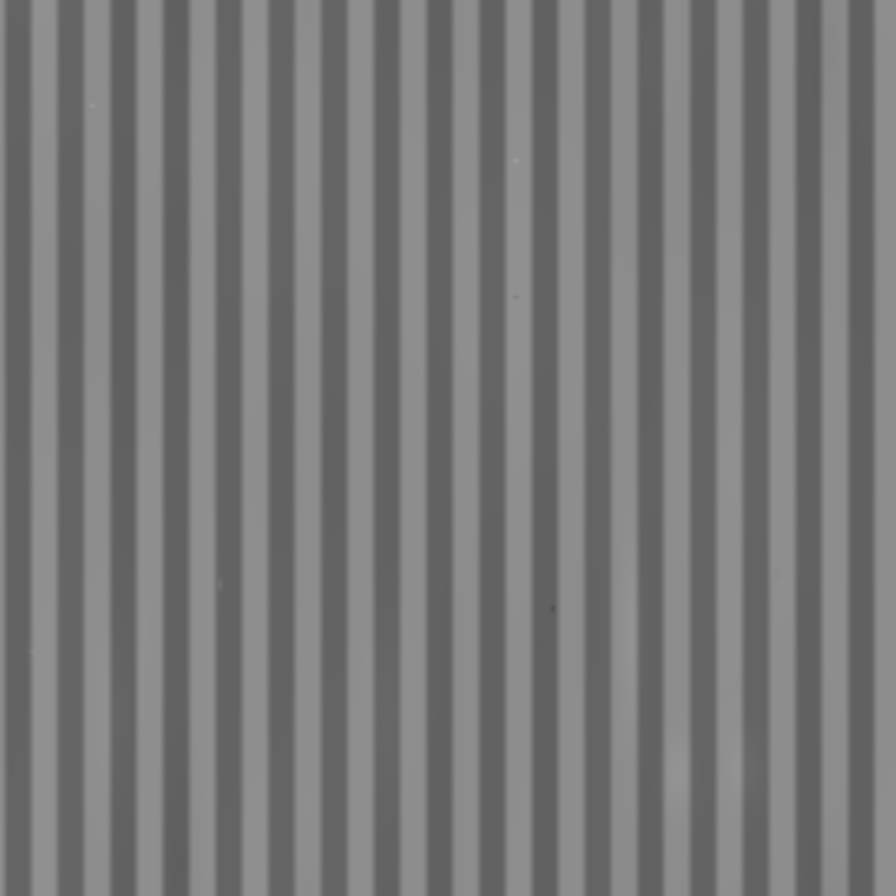
A Shadertoy shader for this pattern:

```glsl
// Soft vertical grey stripes with faint smears, uneven tones and a few tiny specks; tiles both ways.
#define STRIPES 17.0
#define DARK_CENTRE 0.343
#define EDGE_SOFTNESS 0.09
#define DARK_GREY 0.387
#define LIGHT_GREY 0.553
#define TONE_VARIATION 0.016
#define SHADE_DEPTH 0.003
#define SMEARS 12
#define SMEAR_DEPTH 0.028
#define SPECKS 9
#define SPECK_DEPTH 0.07

const float TAU = 6.2831853;

float hash(float n) {
    return fract(sin(n * 12.9898 + 4.137) * 43758.545);
}

vec2 hash2(float n) {
    return vec2(hash(n), hash(n + 57.3));
}

// Shortest offset between two points on the repeating tile
vec2 wrappedOffset(vec2 a, vec2 b) {
    return fract(a - b + 0.5) - 0.5;
}

// Sum of round or stretched soft spots with alternating tones
float softSpots(vec2 uv, int count, float seed, vec2 minSize, vec2 maxSize) {
    float sum = 0.0;
    for (int i = 0; i < count; i++) {
        float id = seed + float(i) * 3.7;
        vec2 size = mix(minSize, maxSize, hash2(id + 19.1));
        vec2 q = wrappedOffset(uv, hash2(id)) / size;
        float tone = mix(-1.0, 1.0, hash(id + 31.7));
        sum += tone * exp(-dot(q, q));
    }
    return sum;
}

// Broad shading from whole-number sine waves
float broadShade(vec2 uv) {
    return sin(TAU * (uv.x + uv.y))
         + 0.6 * sin(TAU * (3.0 * uv.x - uv.y) + 1.3)
         + 0.4 * sin(TAU * (2.0 * uv.y + uv.x) + 2.1);
}

void mainImage(out vec4 fragColor, in vec2 fragCoord) {
    vec2 uv = fragCoord / iResolution.xy;

    // Stripe profile: distance from the nearest dark centre, in periods
    float u = uv.x * STRIPES - DARK_CENTRE;
    float centreDist = abs(fract(u + 0.5) - 0.5);
    float soft = max(EDGE_SOFTNESS, STRIPES / iResolution.x);
    float light = smoothstep(0.25 - soft, 0.25 + soft, centreDist);
    float grey = mix(DARK_GREY, LIGHT_GREY, light);

    // Each band gets its own tone, fading out at its edges
    float band = mod(floor(2.0 * u + 0.5), 2.0 * STRIPES);
    float inside = smoothstep(0.0, soft, abs(centreDist - 0.25));
    grey += TONE_VARIATION * (hash(band) - 0.5) * inside;

    // Wear: broad shading, tall smears and tiny specks
    grey += SHADE_DEPTH * broadShade(uv);
    grey += SMEAR_DEPTH * softSpots(uv, SMEARS, 5.0, vec2(0.01, 0.03), vec2(0.022, 0.13));
    grey += SPECK_DEPTH * softSpots(uv, SPECKS, 83.0, vec2(0.002), vec2(0.004, 0.007));

    fragColor = vec4(vec3(grey), 1.0);
}
```
